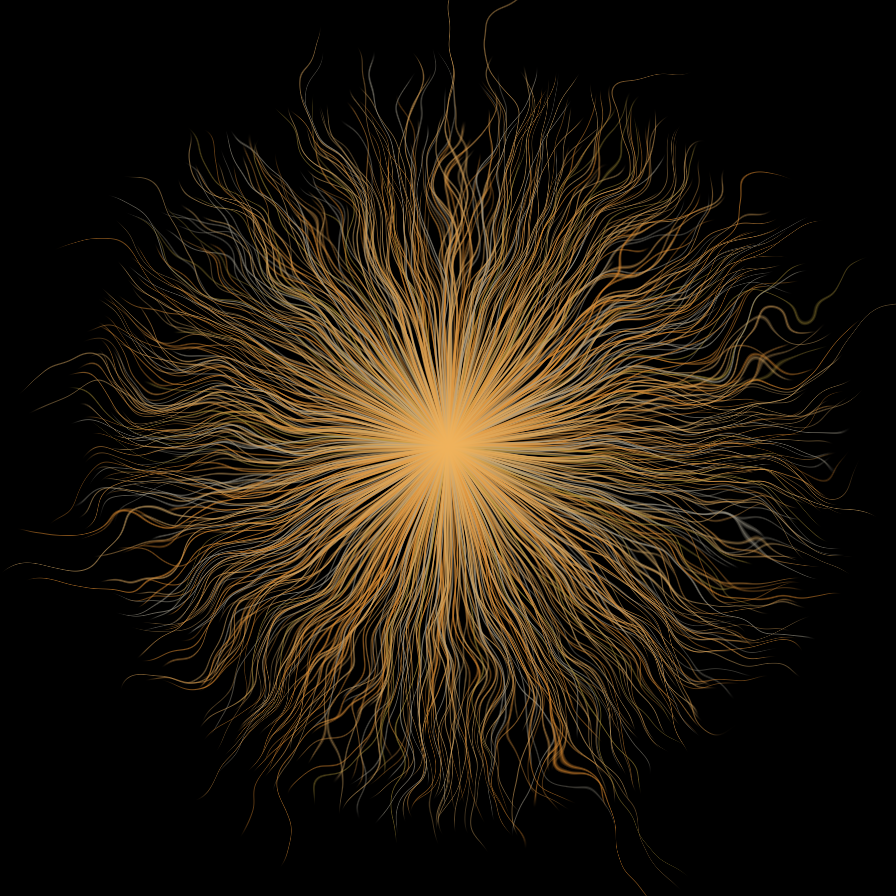
A WebGL 2 fragment shader for this background:

```glsl
#version 300 es
precision highp float;

uniform vec2 u_resolution;
out vec4 outColor;

const float TAU = 6.28319;
const int LAYERS = 15;
const vec3 AMBER = vec3(0.94, 0.70, 0.36);
const vec3 ORANGE = vec3(0.84, 0.52, 0.17);
const vec3 TAN = vec3(0.82, 0.65, 0.39);
const vec3 SILVER = vec3(0.62, 0.60, 0.54);
const vec3 OLIVE = vec3(0.62, 0.53, 0.20);

float hash(vec2 p) {
    vec3 q = fract(vec3(p.xyx) * 0.1031);
    q += dot(q, q.yzx + 33.33);
    return fract((q.x + q.y) * q.z);
}

vec2 gradientAt(vec2 cell) {
    float angle = TAU * hash(cell + 57.0);
    return vec2(cos(angle), sin(angle));
}

float gradientNoise(vec2 p) {
    vec2 i = floor(p);
    vec2 f = p - i;
    vec2 s = f * f * f * (f * (f * 6.0 - 15.0) + 10.0);
    vec2 e = vec2(1.0, 0.0);
    float a = dot(gradientAt(i), f);
    float b = dot(gradientAt(i + e.xy), f - e.xy);
    float c = dot(gradientAt(i + e.yx), f - e.yx);
    float d = dot(gradientAt(i + e.xx), f - e.xx);
    return mix(mix(a, b, s.x), mix(c, d, s.x), s.y);
}

// Mostly tan and orange, with some silver and olive
vec3 strandColor(float pick) {
    vec3 warm = mix(ORANGE, TAN, smoothstep(0.1, 0.6, pick));
    vec3 cool = mix(OLIVE, SILVER, step(0.78, pick));
    return mix(warm, cool, step(0.7, pick));
}

// Thin line coverage, stable when narrower than a pixel
float lineCoverage(float dist, float halfWidth, float pixel) {
    float reach = max(halfWidth, 0.5 * pixel);
    float edge = clamp((reach - dist) / pixel + 0.5, 0.0, 1.0);
    return edge * min(1.0, 2.0 * halfWidth / pixel);
}

// One strand: rgb is its colour, a its opacity
vec4 strand(vec2 key, float turn, float cells, float r, float angle, float pixel) {
    float slot = mod(key.x, cells);
    vec2 seed = vec2(slot + 3.0, key.y * 17.0 + 5.0);
    float reach = mix(0.25, 0.44, sqrt(hash(seed)));
    reach += 0.13 * pow(hash(seed + 211.0), 14.0) + 0.015 * cos(angle);

    // Bend grows away from the centre
    float bend = gradientNoise(vec2(r * 8.0, hash(seed + 97.0) * 300.0));
    float place = key.x + hash(seed + 41.0) + 1.3 * bend * smoothstep(0.0, 0.2, r);
    float dist = abs(turn - place) * TAU / cells * r;

    float along = r / reach;
    float halfWidth = mix(0.0009, 0.0005, min(along, 1.0));
    float fade = 1.0 - smoothstep(0.96, 1.0, along);
    float strength = mix(0.5, 1.0, hash(seed + 151.0)) * mix(1.0, 0.62, along);
    float alpha = lineCoverage(dist, halfWidth, pixel) * strength * fade;
    vec3 color = mix(strandColor(hash(seed + 73.0)), AMBER, exp(-r * 16.0));
    return vec4(color, clamp(alpha, 0.0, 1.0));
}

void main() {
    float size = min(u_resolution.x, u_resolution.y);
    float pixel = 1.0 / size;
    vec2 p = (gl_FragCoord.xy - 0.5 * u_resolution) / size - vec2(0.0, 0.002);
    float r = length(p);
    float angle = atan(p.y, p.x + 1e-6);

    // Shared flow gathers strands into tufts
    float flow = gradientNoise(p * 9.0 + 20.0) * 0.13 * smoothstep(0.0, 0.3, r);
    flow += gradientNoise(p * 22.0 + 60.0) * 0.03 * smoothstep(0.05, 0.3, r);
    float turnAngle = angle + flow;

    // Layers of angular cells, each holding one strand
    vec3 color = vec3(0.0);
    for (int layer = 0; layer < LAYERS; layer++) {
        float id = float(layer);
        float cells = 50.0 + mod(id * 7.0, 13.0);
        float turn = turnAngle / TAU * cells;
        for (int side = -1; side <= 1; side++) {
            vec2 key = vec2(floor(turn) + float(side), id);
            vec4 line = strand(key, turn, cells, r, angle, pixel);
            color = mix(color, line.rgb, line.a);
        }
    }

    // Solid warm core
    color = mix(color, AMBER, 0.85 * exp(-r * r / 0.0007));
    outColor = vec4(color, 1.0);
}
```
